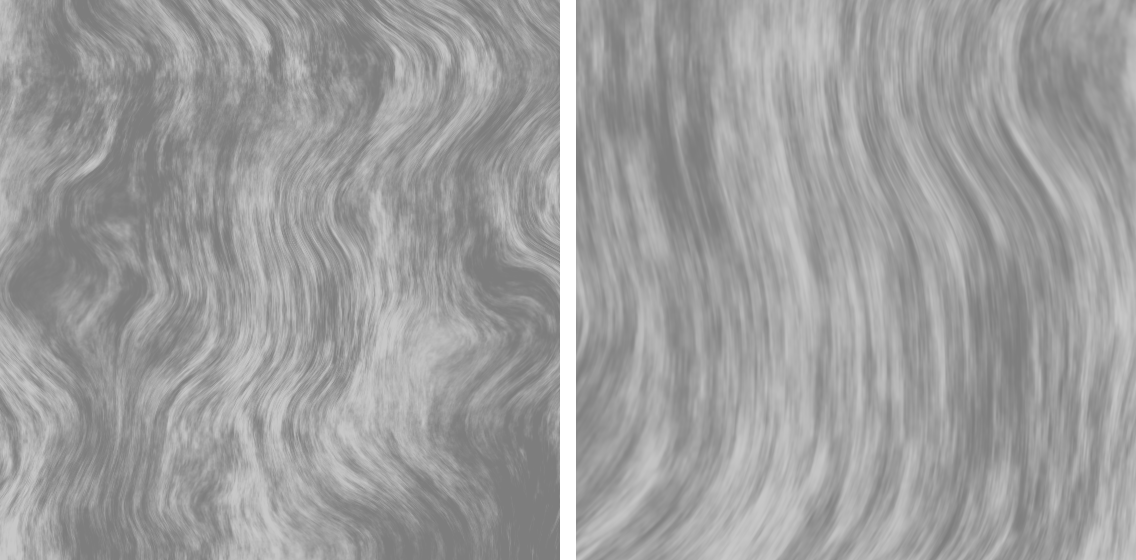
Left: the whole. Right: its middle third, enlarged.
Give the GLSL for this texture, as a three.js fragment shader.

```glsl
// Grey, wavy wood-like grain: frayed vertical fibres bent around soft light and dark patches.
varying vec2 vUv;

const vec3 DARK_GREY = vec3(0.49);
const vec3 LIGHT_GREY = vec3(0.785);

float hash(vec2 cell) {
  vec3 q = fract(vec3(cell.xyx) * 0.1031);
  q += dot(q, q.yzx + 33.33);
  return fract((q.x + q.y) * q.z);
}

// Smooth value noise, 0 to 1
float noise(vec2 p) {
  vec2 cell = floor(p);
  vec2 f = fract(p);
  vec2 blend = f * f * f * (f * (f * 6.0 - 15.0) + 10.0);
  float low = mix(hash(cell), hash(cell + vec2(1.0, 0.0)), blend.x);
  float high = mix(hash(cell + vec2(0.0, 1.0)), hash(cell + vec2(1.0)), blend.x);
  return mix(low, high, blend.y);
}

// Four octaves, normalised and centred on zero; gain sets the roughness
float fbm(vec2 p, float gain) {
  float sum = 0.0;
  float total = 0.0;
  float weight = 1.0;
  for (int i = 0; i < 4; i++) {
    sum += weight * noise(p);
    total += weight;
    weight *= gain;
    p = p * 2.03 + vec2(17.3, 9.1);
  }
  return sum / total - 0.5;
}

// Single noise layer centred on zero, with its own seed
float sway(vec2 p, vec2 frequency, float seed) {
  return noise(p * frequency + seed) - 0.5;
}

// Bends the straight grain into broad waves and small curls
vec2 bendGrain(vec2 p) {
  vec2 bent = p;
  bent.x += 0.21 * sway(p, vec2(2.8, 4.6), 31.0);
  bent.x += 0.07 * sway(p, vec2(7.0, 8.0), 57.0);
  bent.y += 0.14 * sway(p, vec2(4.0, 3.0), 83.0);
  return bent;
}

// Slips neighbouring fibres along the grain, so that edges end in feathers
vec2 frayGrain(vec2 p) {
  vec2 frayed = p;
  frayed.y += 0.16 * fbm(p * vec2(75.0, 6.0) + 45.0, 0.7);
  frayed.x += 0.045 * fbm(p * vec2(42.0, 11.0) + 12.0, 0.7);
  return frayed;
}

void main() {
  vec2 grain = bendGrain(vUv);
  vec2 frayed = frayGrain(grain);

  // Layers from broad to fine
  float patches = fbm(frayed * vec2(6.5, 2.2) + 5.0, 0.45);
  float streaks = fbm(frayed * vec2(20.0, 4.5) + 40.0, 0.55);
  float fibres = fbm(grain * vec2(62.0, 13.0) + 70.0, 0.75);
  float mottle = fbm(mix(vUv, grain, 0.6) * vec2(60.0, 38.0) + 90.0, 0.75);

  // Fibres fade in calm areas
  float calm = smoothstep(0.35, 0.65, noise(vUv * vec2(5.0, 4.0) + 23.0));
  float fibreStrength = mix(0.4, 0.22, calm);

  float value = 0.42 * patches + 0.3 * streaks + fibreStrength * fibres + 0.14 * mottle;
  float tone = smoothstep(-0.135, 0.255, value);
  gl_FragColor = vec4(mix(DARK_GREY, LIGHT_GREY, tone), 1.0);
}
```
